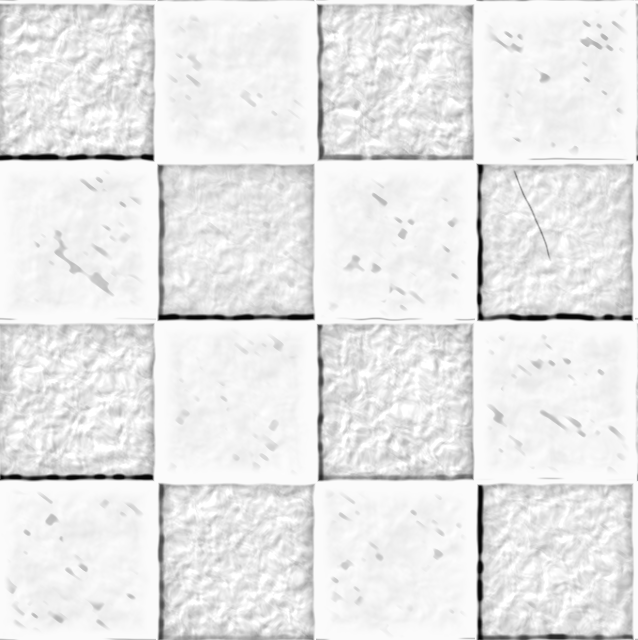
A WebGL 1 fragment shader for this texture map:

```glsl
precision highp float;

uniform vec2 u_resolution;

const float TILES = 4.0;
const vec2 GRID_SHIFT = vec2(0.02, 0.015);  // in tiles
const float INSET = 0.014;                  // pale joint around sunken tiles
const float LINE_HALF_WIDTH = 0.016;
const float SHADOW_REACH = 0.035;
const float JOINT_SHADE = 0.985;
const float ROUGH_SHADE = 0.93;
const float SMOOTH_SHADE = 0.965;
const float GRAIN_SCALE = 17.0;
const float GRAIN_DEPTH = 0.34;
// Groove darkness of the sunken tile in each column, for upper and lower row pairs
const vec4 LEFT_UPPER = vec4(0.25, 0.6, 0.65, 1.0);
const vec4 LEFT_LOWER = vec4(0.12, 0.65, 0.7, 1.0);
const vec4 BOTTOM_UPPER = vec4(1.0, 1.0, 0.55, 0.9);
const vec4 BOTTOM_LOWER = vec4(1.0, 0.4, 0.55, 0.75);
const vec2 CRACKED_TILE = vec2(3.0, 2.0);

float hash(vec2 p) {
  vec3 q = fract(p.xyx * 0.1031);
  q += dot(q, q.yzx + 33.33);
  return fract((q.x + q.y) * q.z);
}

float noise(vec2 p) {
  vec2 i = floor(p);
  vec2 f = fract(p);
  f = f * f * f * (f * (f * 6.0 - 15.0) + 10.0);
  float low = mix(hash(i), hash(i + vec2(1.0, 0.0)), f.x);
  float high = mix(hash(i + vec2(0.0, 1.0)), hash(i + 1.0), f.x);
  return mix(low, high, f.y);
}

float fbm(vec2 p) {
  float sum = 0.0;
  float weight = 0.55;
  for (int i = 0; i < 3; i++) {
    sum += weight * noise(p);
    p = mat2(1.6, 1.2, -1.2, 1.6) * p + 17.3;
    weight *= 0.5;
  }
  return sum;
}

// Side light on a bumpy surface, around zero
float relief(vec2 p) {
  p += 0.7 * vec2(noise(p * 0.6), noise(p * 0.6 + 31.0));
  return fbm(p) - fbm(p + vec2(-0.3, 0.4));
}

float band(float d, float halfWidth, float soft) {
  return 1.0 - smoothstep(halfWidth - soft, halfWidth + soft, abs(d));
}

float pick(vec4 perColumn, float column) {
  return dot(perColumn, 1.0 - min(abs(vec4(0.0, 1.0, 2.0, 3.0) - column), 1.0));
}

// Sparse slanted scratches and pits
float specks(vec2 p) {
  vec2 slanted = mat2(0.8, 0.6, -0.6, 0.8) * p * vec2(22.0, 22.0);
  float pit = smoothstep(0.7, 0.95, noise(slanted * vec2(0.65, 1.3)));
  return pit * smoothstep(0.48, 0.7, noise(p * 6.0 + 9.0));
}

float smoothTile(vec2 f, vec2 p, vec2 id, float px) {
  vec2 rim = min(f, 1.0 - f);
  float inner = smoothstep(0.03, 0.15, min(rim.x, rim.y) + 0.04 * (noise(p * 8.0) - 0.5));
  float cloud = smoothstep(0.4, 0.75, fbm(p * 7.0));
  float worn = 0.6 + 0.8 * hash(id + 5.0);
  float face = SMOOTH_SHADE + 0.07 * relief(p * 13.0) - 0.03 * cloud - 0.17 * worn * specks(p);
  float hairline = band(f.y - 0.02, 0.004, 0.004 + px) * smoothstep(0.45, 0.7, noise(p * vec2(5.0, 1.0)));
  return mix(JOINT_SHADE, face, inner) - 0.3 * hairline * step(0.5, hash(id + 2.0));
}

float roughTile(vec2 f, vec2 p, vec2 id, float px) {
  float upper = step(2.0, id.y);
  float leftInk = pick(mix(LEFT_LOWER, LEFT_UPPER, upper), id.x);
  float bottomInk = pick(mix(BOTTOM_LOWER, BOTTOM_UPPER, upper), id.x);

  // Pebbled face
  float depth = GRAIN_DEPTH * (0.7 + 0.6 * hash(id + 3.0));
  float mottle = smoothstep(0.35, 0.75, fbm(p * 5.0));
  float shade = ROUGH_SHADE + depth * relief(p * GRAIN_SCALE) - 0.045 * mottle - 0.08 * specks(p + 4.0);

  // Soft shade along the walls
  vec2 nearWall = f - INSET;
  vec2 farWall = 1.0 - INSET - f;
  float patchy = 0.35 + 1.1 * fbm(p * 13.0);
  vec2 nearShade = exp(-max(nearWall, 0.0) / SHADOW_REACH) * (0.12 + 0.3 * vec2(leftInk, bottomInk));
  vec2 farShade = exp(-max(farWall, 0.0) / SHADOW_REACH) * vec2(0.3, 0.25);
  shade *= 1.0 - min(dot(nearShade + farShade, vec2(patchy)), 0.7);

  // Frayed dark grooves on the left and bottom
  vec2 fray = vec2(noise(p * vec2(3.0, 17.0)), noise(p * vec2(17.0, 3.0) + 8.0));
  vec2 width = LINE_HALF_WIDTH * (0.55 + 0.8 * fray);
  vec2 ink = vec2(leftInk, bottomInk);
  ink = clamp(ink * ink * (0.55 + 0.9 * fray), 0.0, 0.97);
  shade *= 1.0 - ink.x * band(nearWall.x - 0.012, width.x, 0.009 + px);
  shade *= 1.0 - ink.y * band(nearWall.y - 0.016, width.y, 0.008 + px);

  // One wandering crack
  float crackX = mix(0.48, 0.23, (f.y - 0.4) / 0.55) + 0.05 * (noise(p * 7.0) - 0.5);
  float crackSpan = smoothstep(0.36, 0.44, f.y) * (1.0 - smoothstep(0.92, 0.97, f.y));
  float cracked = 1.0 - step(0.5, distance(id, CRACKED_TILE));
  shade -= 0.38 * cracked * crackSpan * band(f.x - crackX, 0.005, 0.006 + px);

  vec2 rim = min(nearWall, farWall);
  float inside = smoothstep(-0.008 - px, 0.008 + px, min(rim.x, rim.y));
  return mix(JOINT_SHADE, shade, inside);
}

void main() {
  vec2 grid = gl_FragCoord.xy / u_resolution * TILES + GRID_SHIFT;
  float px = 0.5 * TILES / min(u_resolution.x, u_resolution.y);
  vec2 id = mod(floor(grid), TILES);
  vec2 f = fract(grid);
  vec2 p = f + id * 7.31 + 2.0;
  vec2 wobbled = f + 0.012 * (vec2(noise(p * 9.0), noise(p * 9.0 + 40.0)) - 0.5);
  float sunken = mod(id.x + id.y, 2.0);
  float shade = sunken > 0.5 ? roughTile(wobbled, p, id, px) : smoothTile(wobbled, p, id, px);
  gl_FragColor = vec4(vec3(clamp(shade, 0.0, 1.0)), 1.0);
}
```
